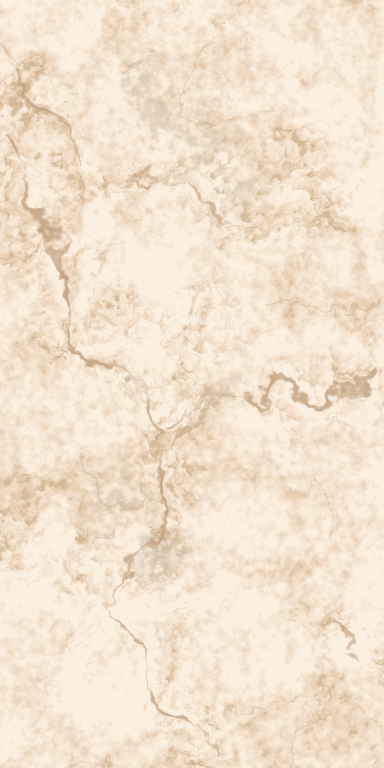
Give the GLSL for this texture, as a WebGL 1 fragment shader.

```glsl
precision highp float;
// Cream travertine: layered gradient noise gives a tone, and a colour ramp
// turns it into ivory, sand and tan. Warped segments form the main cracks;
// cellular blooms break up the mineral stains that gather around them.

uniform vec2 u_resolution;

const vec3 IVORY = vec3(0.985, 0.938, 0.878);
const vec3 CREAM = vec3(0.962, 0.902, 0.825);
const vec3 SAND  = vec3(0.940, 0.862, 0.775);
const vec3 TAN   = vec3(0.908, 0.815, 0.705);
const vec3 UMBER = vec3(0.835, 0.728, 0.600);
const vec3 RUST  = vec3(0.735, 0.600, 0.460);
const vec3 ASH   = vec3(0.840, 0.795, 0.725);

float hash(vec2 p) {
  p = fract(p * vec2(0.1031, 0.1137));
  p += dot(p, p.yx + 33.33);
  return fract((p.x + p.y) * p.x * 17.31);
}

float cornerSlope(vec2 cell, vec2 offset) {
  float angle = 6.2832 * hash(cell);
  return dot(vec2(cos(angle), sin(angle)), offset);
}

float gradientNoise(vec2 p) {
  vec2 i = floor(p), f = fract(p);
  vec2 u = f * f * f * (f * (f * 6.0 - 15.0) + 10.0);
  vec2 e = vec2(1.0, 0.0);
  return mix(mix(cornerSlope(i, f), cornerSlope(i + e.xy, f - e.xy), u.x),
             mix(cornerSlope(i + e.yx, f - e.yx), cornerSlope(i + e.xx, f - e.xx), u.x), u.y);
}

// Fractal noise scaled to a standard deviation of about one
float fbm(vec2 p) {
  float sum = 0.0, amplitude = 4.0;
  for (int i = 0; i < 5; i++) {
    sum += amplitude * gradientNoise(p + 61.7);
    p = mat2(1.6, 1.2, -1.2, 1.6) * p + 17.3;
    amplitude *= 0.55;
  }
  return sum;
}

// Distance to the nearest cell centre, relative to a random cell size
float blooms(vec2 p) {
  vec2 cell = floor(p);
  float nearest = 4.0;
  for (int y = -1; y <= 1; y++) {
    for (int x = -1; x <= 1; x++) {
      vec2 c = cell + vec2(float(x), float(y)) + 90.0;
      vec2 centre = c - 90.0 + vec2(hash(c), hash(c + 41.3));
      nearest = min(nearest, length(p - centre) / mix(0.5, 1.2, hash(c + 77.9)));
    }
  }
  return nearest;
}

float segment(vec2 p, vec2 a, vec2 b) {
  vec2 ab = b - a;
  return length(p - a - ab * clamp(dot(p - a, ab) / dot(ab, ab), 0.0, 1.0));
}

float glow(float d, float radius) {
  return exp(-d * d / (radius * radius));
}

float line(float d, float width) {
  return 1.0 - smoothstep(0.2 * width, width, d);
}

// Long diagonal crack with one branch to the right
float mainCrack(vec2 p) {
  float d = segment(p, vec2(0.01, 1.68), vec2(0.18, 1.13));
  d = min(d, segment(p, vec2(0.18, 1.13), vec2(0.41, 0.90)));
  d = min(d, segment(p, vec2(0.41, 0.90), vec2(0.42, 0.64)));
  d = min(d, segment(p, vec2(0.42, 0.64), vec2(0.25, 0.36)));
  d = min(d, segment(p, vec2(0.25, 0.36), vec2(0.56, 0.06)));
  return min(d, segment(p, vec2(0.43, 0.92), vec2(0.92, 1.01)));
}

float sideCrack(vec2 p) {
  float d = segment(p, vec2(0.36, 1.57), vec2(0.66, 1.40));
  d = min(d, segment(p, vec2(0.05, 1.81), vec2(0.20, 1.58)));
  return min(d, segment(p, vec2(0.84, 0.40), vec2(0.95, 0.30)));
}

vec3 stoneRamp(float t) {
  vec3 c = mix(IVORY, CREAM, smoothstep(0.12, 0.43, t));
  c = mix(c, SAND, smoothstep(0.45, 0.75, t));
  c = mix(c, TAN, smoothstep(0.75, 0.92, t));
  return mix(c, UMBER, smoothstep(0.92, 0.99, t));
}

void main() {
  vec2 p = gl_FragCoord.xy / u_resolution.x;
  vec2 warp = vec2(fbm(p * 5.0), fbm(p * 5.0 + 31.0));
  vec2 q = p + 0.022 * warp;
  float clouds = fbm(p * 2.3 + 0.15 * warp + 8.0);
  float mottle = fbm(p * 9.0 + 0.2 * warp + 3.0);
  float grain = fbm(p * 42.0);

  // Stains gather along cracks and in a few open patches
  float crack = mainCrack(q), side = sideCrack(q);
  float zone = 0.8 * glow(min(crack, side), 0.09);
  zone = max(zone, glow(segment(q, vec2(0.30, 1.20), vec2(0.62, 1.13)), 0.11));
  zone = max(zone, glow(segment(q, vec2(0.10, 1.55), vec2(0.55, 1.55)), 0.08));
  zone = max(zone, glow(length(q - vec2(0.76, 1.50)), 0.15));
  zone = max(zone, glow(segment(q, vec2(0.05, 0.60), vec2(0.32, 0.48)), 0.13));
  float stain = smoothstep(0.1, 0.9, zone + 0.22 * fbm(p * 6.0 + 52.0));
  float rims = smoothstep(0.25, 0.8, blooms(q * 25.0 + 0.2 * grain));
  float pores = smoothstep(0.3, 0.9, blooms(q * 58.0 + 0.2 * grain));

  // Sum the layers, then spread the tone evenly over the ramp
  float tone = 0.45 * clouds + 0.42 * mottle + 0.40 * grain - 0.28;
  tone += stain * (1.5 * rims + 0.8 * pores - 0.45) + 0.25 * (pores - 0.5);
  vec3 color = stoneRamp(1.0 / (1.0 + exp(-1.7 * tone)));

  // Soft grey veils
  float veil = glow(segment(q, vec2(0.36, 1.76), vec2(0.60, 1.52)), 0.08);
  veil = max(veil, glow(segment(q, vec2(0.28, 0.70), vec2(0.40, 0.54)), 0.06));
  veil = max(veil, 0.7 * glow(segment(q, vec2(0.46, 0.92), vec2(0.58, 0.96)), 0.04));
  color = mix(color, ASH, 0.55 * veil * smoothstep(-0.8, 1.2, mottle + 0.5 * grain));

  // Broken cracks of uneven width, and faint hairlines
  float strength = smoothstep(-1.4, 0.9, fbm(p * 7.0 + 20.0));
  float vein = line(crack, mix(0.005, 0.014, strength));
  vein = max(vein, 0.8 * line(side, mix(0.004, 0.011, strength)));
  float hair = line(abs(gradientNoise(q * 4.0 + 11.0)) * 0.25, 0.004);
  hair *= smoothstep(0.2, 1.3, clouds + 0.5 * mottle);
  color = mix(color, RUST, max(vein * mix(0.25, 0.75, strength), 0.3 * hair));
  gl_FragColor = vec4(color, 1.0);
}
```
